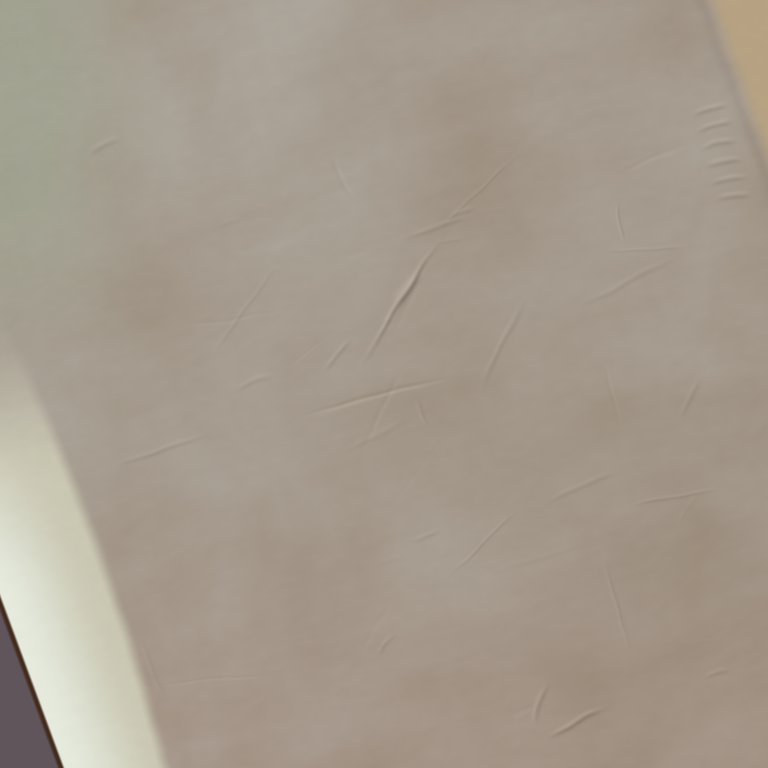
A Shadertoy shader for this texture:

```glsl
// Trowelled beige plaster wall with soft stains, fine scratches and a sunlit strip at the lower left.

const vec3 PLASTER_LIGHT = vec3(0.665, 0.632, 0.588);
const vec3 PLASTER_WARM = vec3(0.602, 0.545, 0.480);
const vec3 GREEN_TINT = vec3(0.625, 0.640, 0.565);
const vec3 SUN_SOFT = vec3(0.790, 0.780, 0.700);
const vec3 SUN_BRIGHT = vec3(0.900, 0.920, 0.870);
const vec3 CREAM = vec3(0.715, 0.635, 0.510);
const vec3 SHADOW = vec3(0.375, 0.335, 0.355);
const vec3 RIM = vec3(0.260, 0.170, 0.110);

vec2 hash2(vec2 p) {
    vec3 q = fract(p.xyx * vec3(0.1031, 0.1030, 0.0973));
    q += dot(q, q.yzx + 33.33);
    return fract((q.xx + q.yz) * q.zy);
}

float gradientAt(vec2 cell, vec2 offset, vec2 f) {
    return dot(hash2(cell + offset) * 2.0 - 1.0, f - offset);
}

float gradientNoise(vec2 p) {
    vec2 i = floor(p), f = fract(p);
    vec2 u = f * f * f * (f * (f * 6.0 - 15.0) + 10.0);
    float low = mix(gradientAt(i, vec2(0, 0), f), gradientAt(i, vec2(1, 0), f), u.x);
    float high = mix(gradientAt(i, vec2(0, 1), f), gradientAt(i, vec2(1, 1), f), u.x);
    return mix(low, high, u.y);
}

float fbm(vec2 p, int octaves) {
    float sum = 0.0, amp = 1.0;
    for (int i = 0; i < octaves; i++) {
        sum += amp * gradientNoise(p);
        p = mat2(1.6, 1.2, -1.2, 1.6) * p + 17.3;
        amp *= 0.5;
    }
    return sum;
}

vec2 rotate(vec2 p, float angle) {
    float c = cos(angle), s = sin(angle);
    return vec2(c * p.x + s * p.y, c * p.y - s * p.x);
}

// Tapered groove with a lit lip: negative in the groove, positive on the lip.
float scratch(vec2 p, vec2 center, float angle, float halfLength, float width) {
    vec2 q = rotate(p - center, angle);
    float along = q.x / halfLength;
    float taper = smoothstep(1.0, 0.3, abs(along));
    float across = q.y / width + 0.8 * along * along;
    return taper * (0.7 * exp(-pow(across - 1.7, 2.0)) - exp(-across * across));
}

// Randomly placed scratches following the two main trowel directions.
float scatteredScratches(vec2 p) {
    float relief = 0.0;
    for (int i = 0; i < 44; i++) {
        vec2 seed = vec2(float(i) * 3.7 + 5.0, 41.0);
        vec2 center = hash2(seed) * vec2(0.85, 0.8) + vec2(0.13, 0.02);
        vec2 r = hash2(seed + 63.0);
        vec2 s = hash2(seed + 127.0);
        float angle = r.x < 0.62 ? 0.05 + 0.42 * r.y : (r.x < 0.82 ? 0.7 + 0.45 * r.y : 1.7 + 0.4 * r.y);
        float halfLength = 0.02 + 0.07 * s.x * s.x;
        relief += mix(-0.35, 0.65, s.y) * scratch(p, center, angle, halfLength, 0.0016 + 0.0015 * r.y);
    }
    return relief;
}

// Larger gouges in the middle, and a comb of short dents near the right edge.
float mainScratches(vec2 p) {
    float relief = 1.3 * scratch(p, vec2(0.523, 0.607), 1.02, 0.105, 0.0028);
    relief += 0.9 * scratch(p, vec2(0.533, 0.622), 0.95, 0.03, 0.005);
    relief += 0.7 * scratch(p, vec2(0.440, 0.537), 0.90, 0.03, 0.0025);
    relief -= 0.8 * scratch(p, vec2(0.490, 0.483), 0.25, 0.11, 0.0025);
    relief += 1.2 * scratch(p, vec2(0.752, 0.058), 0.48, 0.05, 0.0028);
    relief += 0.8 * scratch(p, vec2(0.705, 0.083), 1.25, 0.035, 0.003);
    for (int i = 0; i < 6; i++) {
        float k = float(i);
        vec2 center = vec2(0.925 + 0.006 * k, 0.857 - 0.023 * k);
        relief += 0.8 * scratch(p, center, 0.32 - 0.04 * k, 0.028, 0.0030);
    }
    return relief;
}

vec3 plaster(vec2 p) {
    vec2 warp = 0.10 * vec2(fbm(p * 3.0, 2), fbm(p * 3.0 + 31.0, 2));
    float blotches = fbm((p + warp) * 4.0 + 7.0, 4);
    float strokes = fbm(rotate(p + warp * 0.5, 0.27) * vec2(4.0, 17.0), 4);
    float upright = fbm(rotate(p + warp, 1.85) * vec2(3.0, 13.0) + 50.0, 3);
    float warmth = 0.36 + 0.38 * (p.x - 0.45) - 0.30 * (p.y - 0.5);
    warmth += 0.52 * blotches + 0.23 * strokes + 0.17 * upright * smoothstep(0.75, 0.2, p.x);
    vec3 color = mix(PLASTER_LIGHT, PLASTER_WARM, clamp(warmth, -0.15, 1.15));
    color += vec3(0.008, -0.006, -0.004) * smoothstep(0.45, 0.0, p.y);
    float green = smoothstep(0.26, 0.0, p.x + 0.05 * blotches) * smoothstep(0.45, 0.8, p.y);
    return mix(color, GREEN_TINT + 0.02 * strokes, 0.8 * green);
}

void mainImage(out vec4 fragColor, in vec2 fragCoord) {
    vec2 p = fragCoord / iResolution.xy;
    float pixel = 1.0 / iResolution.y;
    vec2 wobble = 0.005 * vec2(gradientNoise(p * 22.0), gradientNoise(p * 22.0 + 9.0));
    vec3 color = plaster(p);

    // Cream reveal at the upper right, behind a faint darker crease.
    float creamSide = p.x - 1.0 + 0.373 * (p.y - 0.78) + wobble.x;
    color -= 0.025 * exp(-pow((creamSide + 0.006) / 0.009, 2.0));
    color = mix(color, CREAM, smoothstep(-0.006, 0.022, creamSide));

    // Sunlit strip with a gently curved soft boundary, fading upward.
    float sunSide = 0.22 - 0.26 * p.y - 0.18 * p.y * p.y - p.x + 0.5 * wobble.x;
    float cornerSide = p.x - 0.081 + 0.37 * p.y;
    float glow = smoothstep(0.14, 0.0, cornerSide) * smoothstep(0.50, 0.22, p.y);
    vec3 sun = mix(SUN_SOFT, SUN_BRIGHT, glow);
    float sunMask = smoothstep(-0.007, 0.016, sunSide) * smoothstep(0.60, 0.36, p.y);
    color = mix(color, sun, sunMask);

    // Surface relief and very fine grain.
    float relief = scatteredScratches(p + wobble) + mainScratches(p + wobble);
    color += 0.055 * relief * (1.0 - 0.7 * sunMask);
    color += 0.009 * fbm(rotate(p, 0.3) * vec2(45.0, 80.0), 2);

    // Dark corner beyond the wall, bordered by a thin brown rim.
    color = mix(color, RIM, smoothstep(0.003 + pixel, 0.001 - pixel, cornerSide));
    color = mix(color, SHADOW, smoothstep(-0.002, -0.006 - pixel, cornerSide));
    fragColor = vec4(clamp(color, 0.0, 1.0), 1.0);
}
```
